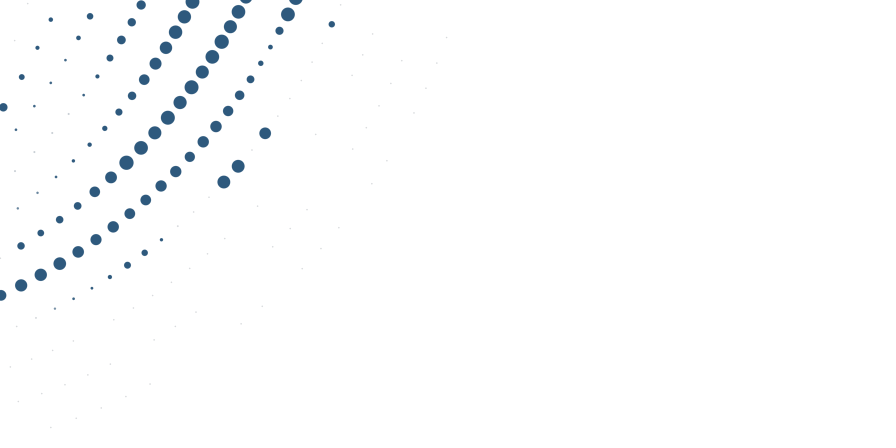
Reproduce this background procedurally as a WebGL 1 fragment shader.

```glsl
precision highp float;
// White field with curved rows of navy dots sweeping across the upper left corner.

uniform vec2 u_resolution;

// Lengths are in canvas heights, angles in degrees.
const vec3 PAPER = vec3(1.0);
const vec3 NAVY = vec3(0.18, 0.35, 0.49);
const vec3 SPECK_GREY = vec3(0.84, 0.85, 0.86);
const vec2 ARC_CENTER = vec2(-0.581, 1.577);
const float MAIN_RADIUS = 1.367;    // row 0; positive rows lie inward
const float ROW_GAP = 0.0938;
const float ROW_SQUEEZE = 0.00034;  // inner rows draw closer together
const float MID_ANGLE = 43.5;       // angle about which rows tilt
const float ANCHOR_ANGLE = 42.7;    // angle of dot 0 on row 0
const float ANGLE_STEP = 1.894;     // dot spacing on row 0
const float DOT_UNIT = 0.0026;
const float SIZE_JITTER = 0.7;
const float SPECK_SIZE = 0.6;
const int ROW_COUNT = 12;
const float OUTER_ROW = -4.0;

float hash(vec2 p) {
  vec3 q = fract(vec3(p.xyx) * 0.1031);
  q += dot(q, q.yzx + 33.33);
  return fract((q.x + q.y) * q.z);
}

float bump(float x, float center, float width) {
  float t = (x - center) / width;
  return exp(-t * t);
}

// Distance of a row from the arc center at a given angle.
float rowRadius(float row, float angle) {
  float u = angle - MID_ANGLE;
  float tilt = 0.00057 * row + 0.000104 * row * row;
  return MAIN_RADIUS - ROW_GAP * row + ROW_SQUEEZE * row * row * row
       + tilt * u + 0.000013 * row * u * u;
}

// Angle of dot 0, linear step and quadratic step along a row.
vec3 rowSpacing(float row) {
  float inner = max(row, 0.0);
  return vec3(ANCHOR_ANGLE + 0.4 * row + 0.21 * inner * inner,
              ANGLE_STEP + 0.075 * row + 0.05 * row * row
                + 0.0055 * row * row * row,
              max(0.01 + 0.011 * row, 0.0));
}

// Index of the dot nearest to an angle, by inverting the quadratic spacing.
float nearestDot(vec3 spacing, float angle) {
  float d = angle - spacing.x;
  float root = sqrt(max(spacing.y * spacing.y + 4.0 * spacing.z * d, 0.0));
  return floor(2.0 * d / (spacing.y + root) + 0.5);
}

// Dot size swells and fades along each row.
float dotSize(float row, float n) {
  float size = SPECK_SIZE;
  if (row < -1.5) return size * step(0.3, hash(vec2(row, n) + 40.0));
  if (row < -0.5) {
    size += 2.5 * bump(n, 5.6, 1.5) + 0.5 * bump(n, 9.0, 1.8);
    if (abs(n + 0.5) < 1.0) size = 5.5;
    if (n < 0.0 && mod(n + 3.0, 6.0) < 0.5) size = 5.0 + 0.38 * (n + 3.0);
    return size;
  }
  if (row < 0.5) {
    size = 4.6 + 0.6 * bump(n, 9.0, 2.5) - 2.6 * bump(n, -6.6, 1.6);
    if (n < -8.5) size = 6.0;
  } else if (row < 1.5) {
    size = n > 8.5 ? SPECK_SIZE : mix(5.8, 3.0, smoothstep(2.0, 6.0, n));
  } else if (row < 2.5) {
    size = mix(5.7, 1.0, smoothstep(-6.0, 5.0, n));
  } else if (row < 3.5) {
    size = mix(3.9, 0.8, smoothstep(-4.0, 1.0, n));
  } else if (row < 4.5) {
    size = mix(3.3, 1.1, smoothstep(-3.5, -1.0, n));
  } else if (row < 5.5) {
    size = mix(1.8, 3.5, smoothstep(-1.0, 1.0, n));
  }
  float jitter = hash(vec2(row, n) + 17.0) - 0.5;
  return size + SIZE_JITTER * jitter * smoothstep(1.0, 3.0, size);
}

void main() {
  vec2 p = gl_FragCoord.xy / u_resolution.y;
  float pixel = 1.0 / u_resolution.y;
  vec2 fromCenter = p - ARC_CENTER;
  float angle = degrees(atan(-fromCenter.y, fromCenter.x));
  vec3 color = PAPER;

  // One nearest dot is enough for each row.
  for (int i = 0; i < ROW_COUNT; i++) {
    float row = float(i) + OUTER_ROW;
    vec3 spacing = rowSpacing(row);
    float n = nearestDot(spacing, angle);
    float dotAngle = spacing.x + n * (spacing.y + n * spacing.z);
    float a = radians(dotAngle);
    vec2 dotOffset = rowRadius(row, dotAngle) * vec2(cos(a), -sin(a));
    float size = dotSize(row, n);
    float edge = length(fromCenter - dotOffset) - size * DOT_UNIT;
    float cover = (1.0 - smoothstep(-0.7 * pixel, 0.7 * pixel, edge))
                * step(0.01, size);
    vec3 ink = mix(SPECK_GREY, NAVY, smoothstep(0.7, 1.2, size));
    color = mix(color, ink, cover);
  }
  gl_FragColor = vec4(color, 1.0);
}
```
